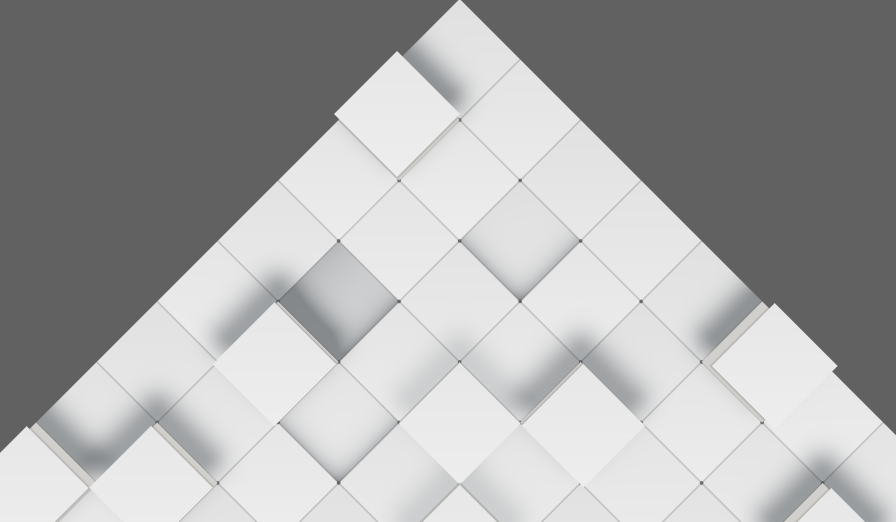
A Shadertoy shader for this background:

```glsl
// Pyramid of white square tiles on grey, some raised or sunken, with soft shadows.

const float HALF_DIAGONAL = 0.1159;            // half a tile diagonal, in canvas heights
const vec2 VIEW_CENTER = vec2(2.07, 2.26);     // tile point seen straight on
const vec3 BACKDROP = vec3(0.38);
const vec3 TILE_WHITE = vec3(0.91);
const vec3 SIDE_COLOR = vec3(0.82, 0.815, 0.80);
const vec3 SHADOW_TINT = vec3(1.04, 1.0, 0.97);
const int TILE_COUNT = 12;

// Column, row and height of each tile that leaves the plane
const vec3 TILES[TILE_COUNT] = vec3[](
    vec3(0, 1, 0.042), vec3(1, 4, 0.022), vec3(3, 3, 0.008),
    vec3(4, 2, 0.020), vec3(5, 0, 0.040), vec3(0, 7, 0.023),
    vec3(1, 6, 0.021), vec3(7, 1, 0.023), vec3(4, 4, 0.008),
    vec3(2, 1, -0.020), vec3(1, 3, -0.042), vec3(2, 4, -0.019));

float hash(vec2 p) {
    vec3 q = fract(p.xyx * vec3(0.1031, 0.1030, 0.0973));
    q += dot(q, q.yzx + 33.33);
    return fract((q.x + q.y) * q.z);
}

float boxDistance(vec2 p, float halfSize) {
    vec2 d = abs(p) - halfSize;
    return length(max(d, 0.0)) + min(max(d.x, d.y), 0.0);
}

float coverage(float distanceToEdge, float pixel) {
    return smoothstep(0.7 * pixel, -0.7 * pixel, distanceToEdge);
}

// Light comes from below, so a raised tile shades the tiles above it
float raisedShadow(vec2 p, vec2 center, float height) {
    float d = max(boxDistance(p - center + 0.20, 0.38), 0.0);
    return min(height * 13.0, 0.32) * exp(-d * d / 0.06);
}

// A sunken floor is dim, darkest along its two lower walls
float sunkenShadow(vec2 p, vec2 center, float depth, float pixel) {
    vec2 wall = max(0.5 - (p - center), 0.0);
    float walls = exp(-wall.x / 0.10) + exp(-wall.y / 0.10);
    float upper = exp(-(1.0 - wall.x) / 0.35);
    float dim = max(depth - 0.018, 0.0) * (3.5 + 4.0 * upper);
    return (dim + 0.21 * walls) * coverage(boxDistance(p - center, 0.5), pixel);
}

// Flat tiles with seams and small gaps where four corners meet
vec3 tilePlane(vec2 p, float pixel) {
    vec2 local = fract(p) - 0.5;
    vec2 nearest = floor(p + 0.5);
    vec2 offset = abs(p - nearest);
    vec2 interior = step(0.5, nearest);
    float tone = 0.025 * (hash(floor(p)) - 0.65) + 0.014 * (local.x + local.y);
    float shade = 0.0;
    for (int i = 0; i < TILE_COUNT; i++) {
        vec2 center = TILES[i].xy + 0.5;
        float height = TILES[i].z;
        shade += height > 0.0 ? raisedShadow(p, center, height)
                              : sunkenShadow(p, center, -height, pixel);
    }
    vec3 color = TILE_WHITE + tone - min(shade, 0.38) * SHADOW_TINT;
    vec2 lines = interior * (1.0 - smoothstep(vec2(0.0), vec2(0.006 + pixel), offset));
    color *= 1.0 - 0.17 * max(lines.x, lines.y);
    float gap = coverage(length(offset) - 0.021, pixel) * interior.x * interior.y;
    return mix(color, vec3(0.3), 0.75 * gap);
}

// Side walls and top face, the top pushed outward by perspective
vec3 drawBlock(vec3 color, vec2 p, vec3 tile, float pixel) {
    vec2 center = tile.xy + 0.5;
    vec2 topCenter = center + (center - VIEW_CENTER) * tile.z;
    float top = boxDistance(p - topCenter, 0.5 + 0.5 * tile.z);
    float side = boxDistance(p - center, 0.5);
    vec3 wall = SIDE_COLOR - 0.12 * smoothstep(0.035, 0.0, top);
    vec2 local = p - topCenter;
    vec3 face = TILE_WHITE + 0.008 + 0.012 * (local.x + local.y);
    color = mix(color, wall, coverage(side, pixel));
    return mix(color, face, coverage(top, pixel));
}

void mainImage(out vec4 fragColor, in vec2 fragCoord) {
    // Diagonal tile coordinates counted down both sides from the apex
    vec2 apex = iResolution.xy * vec2(0.513, 1.002);
    vec2 down = (fragCoord - apex) * vec2(1.0, -1.0) / (HALF_DIAGONAL * iResolution.y);
    vec2 p = 0.5 * vec2(down.y + down.x, down.y - down.x);
    float pixel = 0.7071 / (HALF_DIAGONAL * iResolution.y);

    vec3 color = mix(BACKDROP, tilePlane(p, pixel), coverage(-min(p.x, p.y), pixel));
    for (int i = 0; i < TILE_COUNT; i++) {
        if (TILES[i].z > 0.0) color = drawBlock(color, p, TILES[i], pixel);
    }
    fragColor = vec4(color, 1.0);
}
```
